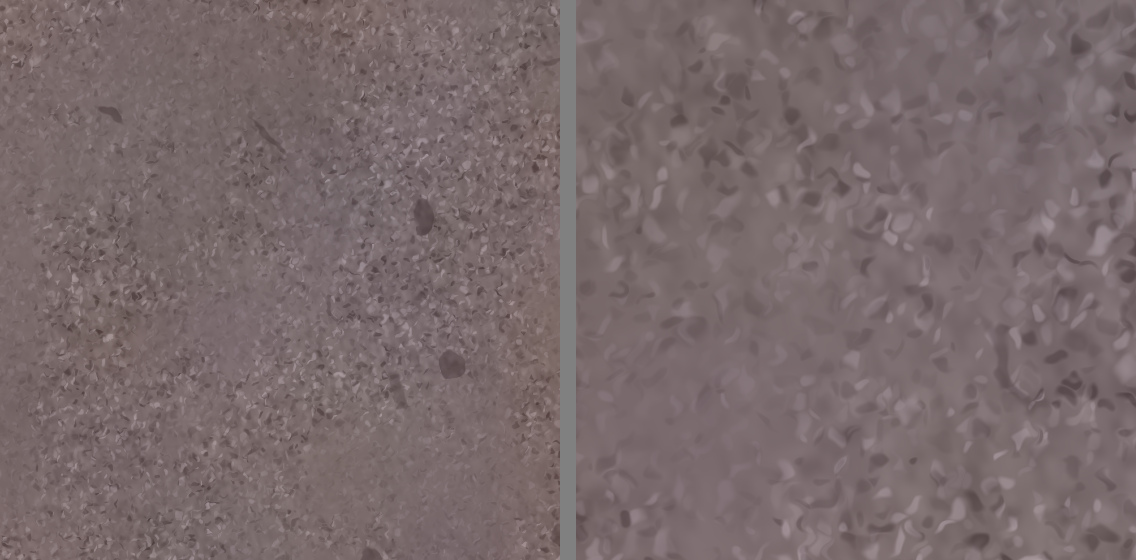
Left: the whole. Right: its middle third, enlarged.
Reproduce this texture procedurally as a WebGL 2 fragment shader.

```glsl
#version 300 es
precision highp float;
// Worn, fine-grained stone: a soft mauve-brown ground with slow colour drift,
// patchy layers of small light and dark flecks scattered on jittered grids,
// and a few larger dark chips and bent scratches.

uniform vec2 u_resolution;
out vec4 fragColor;

const vec3 GROUND = vec3(0.472, 0.410, 0.412);
const vec3 WARM_SHIFT = vec3(0.020, 0.000, -0.010);
const vec3 VIOLET_SHIFT = vec3(-0.004, -0.002, 0.026);
const float DRIFT_CONTRAST = 0.035;
const float MOTTLE_CONTRAST = 0.055;
const float GRAIN_CONTRAST = 0.065;
const float LIGHT_CONTRAST = 0.125;
const float DARK_CONTRAST = 0.115;
const float MARK_CONTRAST = 0.105;
const float COARSE_CELLS = 66.0;   // fleck cells across the canvas
const float FINE_CELLS = 98.0;
const float MARK_CELLS = 5.0;
const float MARK_CHANCE = 0.38;
const float LIGHT_TILT = 1.15;     // radians from horizontal
const float DARK_TILT = 0.45;

vec4 hash4(vec2 p) {
    vec4 h = fract(p.xyxy * vec4(0.1031, 0.1030, 0.0973, 0.1099));
    h += dot(h, h.wzxy + 33.33);
    return fract((h.xxyz + h.yzzw) * h.zywx);
}

float valueNoise(vec2 p) {
    vec2 cell = floor(p), f = fract(p);
    f = f * f * (3.0 - 2.0 * f);
    float low = mix(hash4(cell).x, hash4(cell + vec2(1, 0)).x, f.x);
    float high = mix(hash4(cell + vec2(0, 1)).x, hash4(cell + vec2(1, 1)).x, f.x);
    return mix(low, high, f.y);
}

// Value noise centred on zero
float signedNoise(vec2 p) { return valueNoise(p) - 0.5; }

vec2 rotate(vec2 v, float angle) {
    float c = cos(angle), s = sin(angle);
    return vec2(c * v.x + s * v.y, c * v.y - s * v.x);
}

// Soft elongated specks, one per occupied cell
float flecks(vec2 p, float cells, float fill, float tilt, float spread, float seed) {
    vec2 q = p * cells;
    float cover = 0.0;
    for (int y = -1; y <= 1; y++)
    for (int x = -1; x <= 1; x++) {
        vec2 cell = floor(q) + vec2(x, y);
        vec4 rnd = hash4(cell + seed);
        if (rnd.w > fill) continue;
        vec4 form = hash4(cell + seed + 57.0);
        vec2 d = rotate(q - cell - rnd.xy, tilt + spread * (rnd.z - 0.5));
        d /= mix(vec2(0.35, 0.22), vec2(0.75, 0.42), form.xy);
        float strength = mix(0.25, 1.0, form.z * form.z);
        cover = max(cover, strength * (1.0 - smoothstep(0.45, 1.2, length(d))));
    }
    return cover;
}

// Sparse chips and curved scratches, measured in canvas units
float marks(vec2 p) {
    float cover = 0.0;
    for (int y = -1; y <= 1; y++)
    for (int x = -1; x <= 1; x++) {
        vec2 cell = floor(p * MARK_CELLS) + vec2(x, y);
        vec4 rnd = hash4(cell + 211.0);
        if (rnd.w > MARK_CHANCE) continue;
        vec4 form = hash4(cell + 307.0);
        vec2 d = rotate(p - (cell + rnd.xy) / MARK_CELLS, 3.14 * rnd.z);
        d.y += (form.z - 0.5) * 14.0 * d.x * d.x;
        vec2 size = vec2(mix(0.018, 0.042, form.x), mix(0.005, 0.024, pow(form.y, 4.0)));
        float edge = (length(d / size) - 1.0) * size.y;
        cover = max(cover, mix(0.6, 1.0, form.w) * (1.0 - smoothstep(-0.002, 0.002, edge)));
    }
    return cover;
}

void main() {
    vec2 p = gl_FragCoord.xy / u_resolution.y;

    // Small warp breaks up the outlines of every speck
    vec2 warp = vec2(signedNoise(p * 130.0 + 11.0), signedNoise(p * 130.0 + 71.0));
    vec2 w = p + 0.008 * warp;

    // Flecks crowd into some areas and leave others smooth
    float patches = 0.6 * valueNoise(p * 7.0 + 5.0) + 0.4 * valueNoise(p * 19.0 + 37.0);
    float density = mix(0.35, 1.1, smoothstep(0.25, 0.65, patches));

    float light = max(flecks(w, COARSE_CELLS, 0.26, LIGHT_TILT, 1.6, 13.0),
                      flecks(w, FINE_CELLS, 0.34, LIGHT_TILT, 1.6, 101.0));
    float dark = max(flecks(w, COARSE_CELLS, 0.34, DARK_TILT, 2.8, 151.0),
                     flecks(w, FINE_CELLS, 0.30, DARK_TILT, 2.8, 401.0));
    float mark = marks(p + 0.014 * vec2(signedNoise(p * 45.0), signedNoise(p * 45.0 + 23.0))
                         + 0.003 * warp);

    // Brightness: slow drift, mottling, fine grain, then flecks and marks
    float tone = DRIFT_CONTRAST * signedNoise(p * 4.0 + 3.0);
    tone += MOTTLE_CONTRAST * signedNoise(w * 46.0 + 17.0) * density;
    tone += GRAIN_CONTRAST * signedNoise(rotate(p, 0.3) * vec2(135.0, 95.0) + 29.0) * density;
    tone += density * (LIGHT_CONTRAST * light - DARK_CONTRAST * dark) * (1.0 - mark);
    tone -= MARK_CONTRAST * mark;

    // Hue drift between warm, neutral and violet areas
    vec3 colour = GROUND + tone;
    colour += WARM_SHIFT * signedNoise(p * 3.0 + 43.0);
    colour += VIOLET_SHIFT * signedNoise(p * 5.0 + 83.0);
    colour += VIOLET_SHIFT * 0.4 * light;
    fragColor = vec4(colour, 1.0);
}
```
